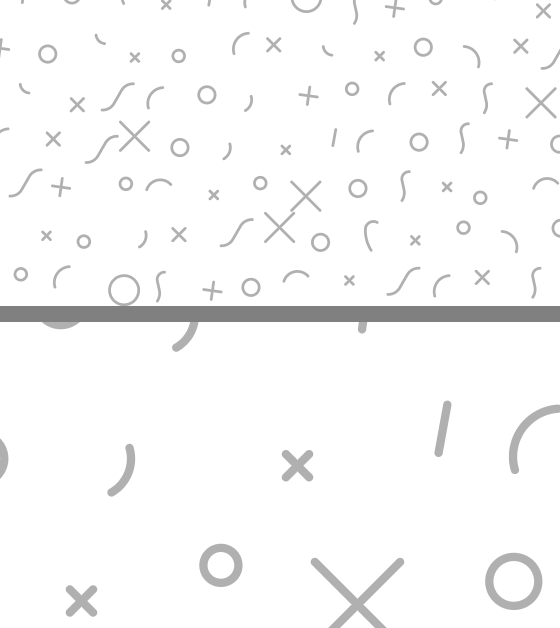
Top: the whole. Bottom: its middle third, enlarged.
A Shadertoy shader for this pattern:

```glsl
const float SHEET_HEIGHT = 420.0;   // design units over the canvas height
const float CELL = 64.0;            // mean spacing of the marks
const float JITTER = 26.0;
const float HALF_STROKE = 1.9;
const vec3 PAPER = vec3(1.0);
const vec3 INK = vec3(0.69);

float hash(vec2 p) {
    return fract(sin(dot(p, vec2(12.9898, 78.233))) * 43758.5453);
}

vec2 turn(vec2 p, float degrees) {
    float a = radians(degrees);
    return mat2(cos(a), sin(a), -sin(a), cos(a)) * p;
}

// Distances to thin lines; the stroke width is added at the end
float segment(vec2 p, vec2 a, vec2 b) {
    vec2 pa = p - a, ba = b - a;
    return length(pa - ba * clamp(dot(pa, ba) / dot(ba, ba), 0.0, 1.0));
}

float ring(vec2 p, float radius) {
    return abs(length(p) - radius);
}

float cross45(vec2 p, float reach) {
    return segment(abs(p), vec2(0.0), vec2(reach));
}

// Arc around the origin, spreading to both sides of a middle direction
float arc(vec2 p, float radius, float middle, float spread) {
    p = turn(p, -middle);
    p.y = abs(p.y);
    float a = radians(spread);
    vec2 tip = radius * vec2(cos(a), sin(a));
    return atan(p.y, p.x) < a ? ring(p, radius) : length(p - tip);
}

float quarterArc(vec2 p) {
    return arc(p - vec2(12.0, -8.0), 22.0, 145.0, 51.0);
}

float smallArc(vec2 p, float seed) {
    float radius = mix(13.0, 26.0, seed * seed);
    float middle = seed < 0.45 ? 225.0 : (seed < 0.75 ? -22.0 : 170.0);
    return arc(p + 0.9 * turn(vec2(radius, 0.0), middle), radius, middle, 38.0);
}

float hook(vec2 p, float seed) {
    float head = arc(p - vec2(4.0, 9.0), 11.0, 122.0, 60.0);
    float shaft = seed < 0.5
        ? segment(p, vec2(-7.0, 8.0), vec2(-5.0, -19.0))
        : arc(p - vec2(45.0, 8.0), 52.0, 196.0, 16.0);
    return min(head, shaft);
}

float narrowWave(vec2 p) {
    float head = arc(p - vec2(6.0, 9.0), 10.0, 140.0, 51.0);
    float shaft = segment(p, vec2(-3.8, 7.1), vec2(-1.0, -6.0));
    float tail = arc(p - vec2(-20.6, -9.8), 20.0, -11.0, 22.0);
    return min(head, min(shaft, tail));
}

float wideWave(vec2 p) {
    p = p.y < 0.0 ? -p : p;
    float shaft = segment(p, vec2(0.0), vec2(5.2, 9.0));
    return min(shaft, arc(p - vec2(20.8, 0.0), 18.0, 119.0, 31.0));
}

// Pick a mark; the thresholds are the running shares of each kind
float mark(vec2 p, float kind, float seed) {
    if (kind < 0.11) return ring(p, 8.0);
    if (kind < 0.24) return ring(p, 11.2);
    if (kind < 0.265) return ring(p, 20.0);
    if (kind < 0.34) return cross45(p, 8.5);
    if (kind < 0.45) return cross45(p, 5.3);
    if (kind < 0.54) return cross45(turn(p, 53.0), 8.5);
    if (kind < 0.565) return cross45(p, 19.5);
    if (kind < 0.68) return quarterArc(p);
    if (kind < 0.715) return quarterArc(p * vec2(-1.0, 1.0));
    if (kind < 0.74) return arc(p - vec2(3.0, -14.0), 19.5, 102.0, 60.0);
    if (kind < 0.83) return smallArc(p, seed);
    if (kind < 0.87) return hook(p, seed);
    if (kind < 0.92) return narrowWave(p);
    if (kind < 0.985) return wideWave(p);
    return segment(p, vec2(-2.0, -11.0), vec2(2.0, 11.0));
}

// Nearest mark on a staggered, jittered grid
float scatter(vec2 p) {
    float nearest = SHEET_HEIGHT;
    for (int j = -1; j <= 1; j++) {
        float row = floor(p.y / CELL) + float(j);
        float shift = 0.5 * mod(row, 2.0);
        for (int i = -1; i <= 1; i++) {
            vec2 cell = vec2(floor(p.x / CELL - shift) + float(i), row);
            vec2 offset = vec2(hash(cell + 3.1), hash(cell + 7.7)) - 0.5;
            vec2 center = (cell + vec2(shift + 0.5, 0.5)) * CELL + offset * JITTER;
            // A golden-ratio sequence keeps the shares even
            float kind = fract(dot(cell, vec2(0.618, 0.416)) + 0.12 * hash(cell));
            nearest = min(nearest, mark(p - center, kind, hash(cell + 11.3)));
        }
    }
    return nearest;
}

void mainImage(out vec4 fragColor, in vec2 fragCoord) {
    float pixel = SHEET_HEIGHT / iResolution.y;
    float edge = scatter(fragCoord * pixel) - HALF_STROKE;
    float coverage = clamp(0.5 - edge / pixel, 0.0, 1.0);
    fragColor = vec4(mix(PAPER, INK, coverage), 1.0);
}
```
